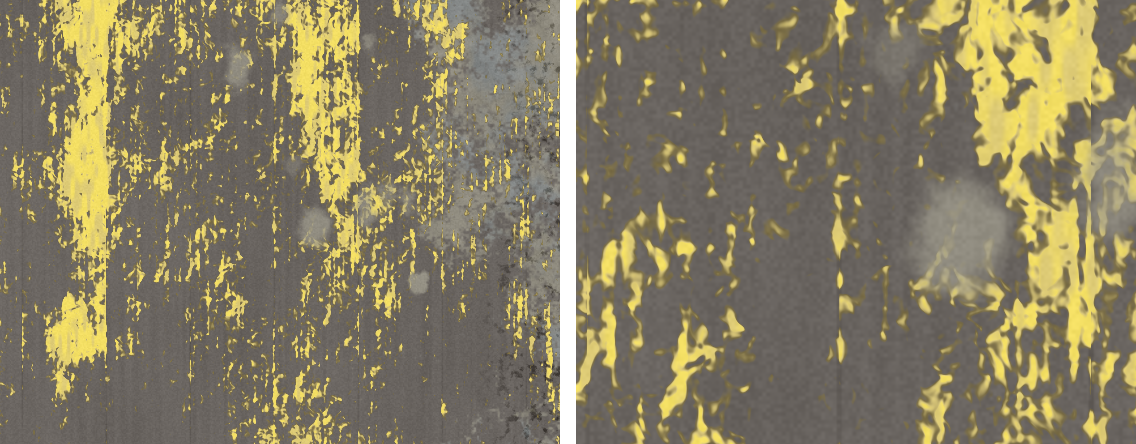
Left: the whole. Right: its middle third, enlarged.
Give the GLSL for this texture, as a Shadertoy shader.

```glsl
#define PANEL_WIDTH 0.15
#define FIRST_SEAM 0.04
#define PAINT_AMOUNT -0.225
#define PAINT_EDGE 0.085
#define SPOT_COUNT 9
#define GREY vec3(0.415, 0.395, 0.378)
#define OLIVE vec3(0.50, 0.44, 0.24)
#define YELLOW vec3(0.955, 0.875, 0.39)
#define FADED_YELLOW vec3(0.83, 0.76, 0.49)
#define CEMENT vec3(0.59, 0.575, 0.52)
#define BLUE_GREY vec3(0.54, 0.56, 0.56)

float hash(vec2 p) {
    vec3 q = fract(p.xyx * 0.1031);
    q += dot(q, q.yzx + 33.33);
    return fract((q.x + q.y) * q.z);
}

float noise(vec2 p) {
    vec2 i = floor(p), f = fract(p);
    f = f * f * (3.0 - 2.0 * f);
    return mix(mix(hash(i), hash(i + vec2(1, 0)), f.x),
               mix(hash(i + vec2(0, 1)), hash(i + 1.0), f.x), f.y);
}

// Noise centred on zero
float signedNoise(vec2 p) {
    return noise(p + 50.0) - 0.5;
}

float fbm(vec2 p) {
    float sum = 0.0, amp = 0.5;
    for (int i = 0; i < 5; i++) {
        sum += amp * signedNoise(p);
        p = mat2(1.6, 1.2, -1.2, 1.6) * p + 7.3;
        amp *= 0.55;
    }
    return sum;
}

// How much paint survives, by panel and height
float paintDensity(float u, float y) {
    float cell = (u - FIRST_SEAM) / PANEL_WIDTH;
    float panel = floor(cell), across = fract(cell);
    float ragged = 0.45 * signedNoise(vec2(u * 11.0, y * 8.0));
    float track = mod(panel, 3.0) < 0.5 ? 0.50 - 0.08 * panel : 0.0;
    track *= smoothstep(0.30, 0.65, across + ragged) * step(0.0, panel);
    float trackEnd = 0.15 + 0.10 * max(panel, 0.0);
    track *= smoothstep(trackEnd - 0.08, trackEnd + 0.08, y + 0.6 * ragged);

    float d = PAINT_AMOUNT + track;
    d += 0.32 * signedNoise(vec2(u * 26.0, y * 2.5));
    d += 0.34 * signedNoise(vec2(u * 9.0, y * 5.0 + 9.0));
    d += 0.16 * smoothstep(0.75, 1.0, y + ragged * 0.5);
    d -= 0.20 * (1.0 - smoothstep(0.05, 0.38, y + ragged));
    d -= 0.25 * (1.0 - smoothstep(0.03, 0.10, u));
    d -= 0.15 * smoothstep(0.70, 0.88, u);

    // Thin ridges of paint left along the seams
    float seam = abs(fract(cell + 0.5) - 0.5) * PANEL_WIDTH;
    float ridge = exp(-pow(seam / 0.002, 2.0));
    return d + 0.35 * ridge * noise(vec2(panel, y * 9.0));
}

// Flakes, chips, crumbs and vertical streaks
float paintTexture(vec2 p, float u) {
    vec2 q = p + 0.014 * vec2(signedNoise(p * 34.0), signedNoise(p * 29.0 + 31.0));
    q += 0.006 * vec2(signedNoise(p * 110.0), signedNoise(p * 95.0 + 13.0));
    vec2 slanted = vec2(q.x - 0.25 * q.y, q.y);
    float v = 0.56 * signedNoise(slanted * vec2(72.0, 40.0));
    v += 0.46 * signedNoise(mat2(0.94, 0.34, -0.34, 0.94) * q * vec2(140.0, 88.0));
    v += 0.38 * signedNoise(mat2(0.87, -0.5, 0.5, 0.87) * q * vec2(235.0, 165.0));
    v += 0.34 * signedNoise(q * vec2(24.0, 13.0));
    float streak = signedNoise(p * vec2(190.0, 10.0));
    return v + mix(0.40, 0.70, smoothstep(0.72, 0.90, u)) * streak;
}

// Pale soft stains
float spots(vec2 p, float aspect) {
    float mask = 0.0;
    float wobble = 0.06 * fbm(p * 22.0);
    for (int i = 0; i < SPOT_COUNT; i++) {
        float id = float(i) + 3.0;
        vec2 centre = vec2(mix(0.42, 0.98, hash(vec2(id, 1.7))) * aspect, hash(vec2(id, 8.2)));
        float radius = mix(0.012, 0.032, hash(vec2(id, 4.4)));
        float dist = length((p - centre) * vec2(1.0, 0.75)) + wobble;
        float strength = mix(0.3, 0.9, hash(vec2(id, 6.1)));
        mask = max(mask, strength * (1.0 - smoothstep(radius * 0.3, radius * 1.3, dist)));
    }
    return mask;
}

void mainImage(out vec4 fragColor, in vec2 fragCoord) {
    vec2 p = fragCoord / iResolution.y;
    float aspect = iResolution.x / iResolution.y;
    float u = p.x / aspect;
    float grain = signedNoise(p * 340.0);

    // Bare grey sheet with faint vertical brushing
    vec3 col = GREY + 0.03 * signedNoise(p * vec2(130.0, 4.0)) + 0.06 * fbm(p * 4.0);
    float seam = abs(fract((u - FIRST_SEAM) / PANEL_WIDTH + 0.5) - 0.5) * PANEL_WIDTH;
    col -= 0.06 * (1.0 - smoothstep(0.0006, 0.0024, seam)) * noise(vec2(u * 7.0, p.y * 9.0));

    // Weathered cement towards the right
    float crust = fbm(p * vec2(7.0, 6.0)) + 1.2 * (u - 0.90);
    float crumbs = signedNoise(p * 75.0) + signedNoise(p * 170.0);
    float cement = smoothstep(-0.06, 0.18, crust + 0.22 * crumbs);
    vec3 cementColor = mix(CEMENT, BLUE_GREY, smoothstep(-0.1, 0.15, fbm(p * 9.0 + 20.0)));
    float pits = smoothstep(0.06, 0.30, fbm(p * 70.0)) * smoothstep(0.82, 0.97, u);
    col = mix(col, cementColor + 0.12 * fbm(p * 40.0), 0.85 * cement);
    col -= 0.18 * pits;

    // Paint with an olive residue round its flakes
    float v = paintDensity(u, p.y) + paintTexture(p, u);
    float residue = smoothstep(-0.20, -0.06, v);
    float paint = smoothstep(-PAINT_EDGE, PAINT_EDGE, v);
    float fade = 0.7 * smoothstep(0.40, 0.85, noise(p * vec2(110.0, 26.0)));
    fade = max(fade, 0.85 * (1.0 - smoothstep(0.05, 0.16, v)));
    col = mix(col, OLIVE, 0.75 * residue);
    col = mix(col, mix(YELLOW, FADED_YELLOW, fade), paint);

    // Stains and fine grain
    col = mix(col, CEMENT + 0.02, spots(p, aspect));
    col += 0.045 * grain;
    fragColor = vec4(clamp(col, 0.0, 1.0), 1.0);
}
```
